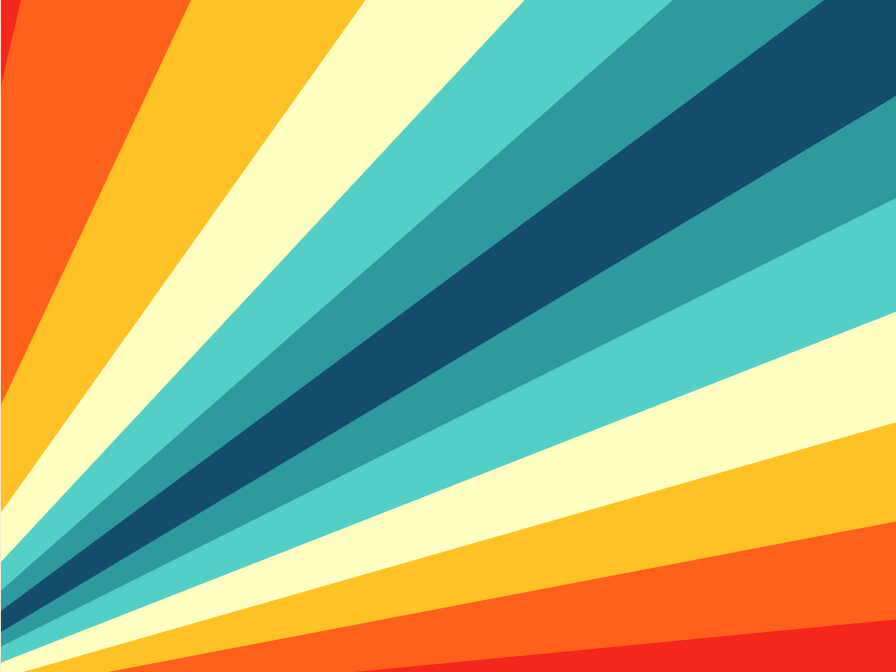
Write a Shadertoy shader that draws this background.

```glsl
// Lengths are in canvas heights, with the origin at the lower left.
const vec2 RAY_ORIGIN = vec2(-0.2188, -0.0724);
const float MARGIN_WIDTH = 0.0014;
const vec3 MARGIN_COLOR = vec3(1.0, 0.92, 0.84);

// Slopes of the ray edges, counterclockwise from the lowest.
const int EDGE_COUNT = 12;
const float EDGE_SLOPES[EDGE_COUNT] = float[](
    0.097, 0.191, 0.286, 0.392, 0.501, 0.599,
    0.742, 0.879, 1.073, 1.406, 2.132, 4.29
);

// Ray colors from the outermost ray to the central one.
const int CENTER_RAY = 6;
const vec3 RAY_COLORS[CENTER_RAY + 1] = vec3[](
    vec3(0.96, 0.15, 0.11),  // red
    vec3(1.00, 0.38, 0.11),  // orange
    vec3(1.00, 0.76, 0.15),  // yellow
    vec3(1.00, 1.00, 0.76),  // cream
    vec3(0.33, 0.81, 0.78),  // light teal
    vec3(0.18, 0.60, 0.62),  // deep teal
    vec3(0.08, 0.30, 0.42)   // navy
);

// The palette is mirrored around the central ray.
vec3 rayColor(int ray) {
    return RAY_COLORS[CENTER_RAY - abs(ray - CENTER_RAY)];
}

// Signed distance to a line through the ray origin, positive above it.
float edgeDistance(vec2 p, float slope) {
    return (p.y - slope * p.x) / sqrt(1.0 + slope * slope);
}

// Antialiased coverage of the positive side of an edge.
float coverage(float dist, float pixel) {
    return clamp(dist / pixel + 0.5, 0.0, 1.0);
}

void mainImage(out vec4 fragColor, in vec2 fragCoord) {
    float pixel = 1.0 / iResolution.y;
    vec2 uv = fragCoord * pixel;
    vec2 p = uv - RAY_ORIGIN;

    // Each edge lays the next ray over the ones below it.
    vec3 color = rayColor(0);
    for (int i = 0; i < EDGE_COUNT; i++) {
        float above = coverage(edgeDistance(p, EDGE_SLOPES[i]), pixel);
        color = mix(color, rayColor(i + 1), above);
    }

    // Thin pale margin along the left side.
    color = mix(color, MARGIN_COLOR, coverage(MARGIN_WIDTH - uv.x, pixel));

    fragColor = vec4(color, 1.0);
}
```
